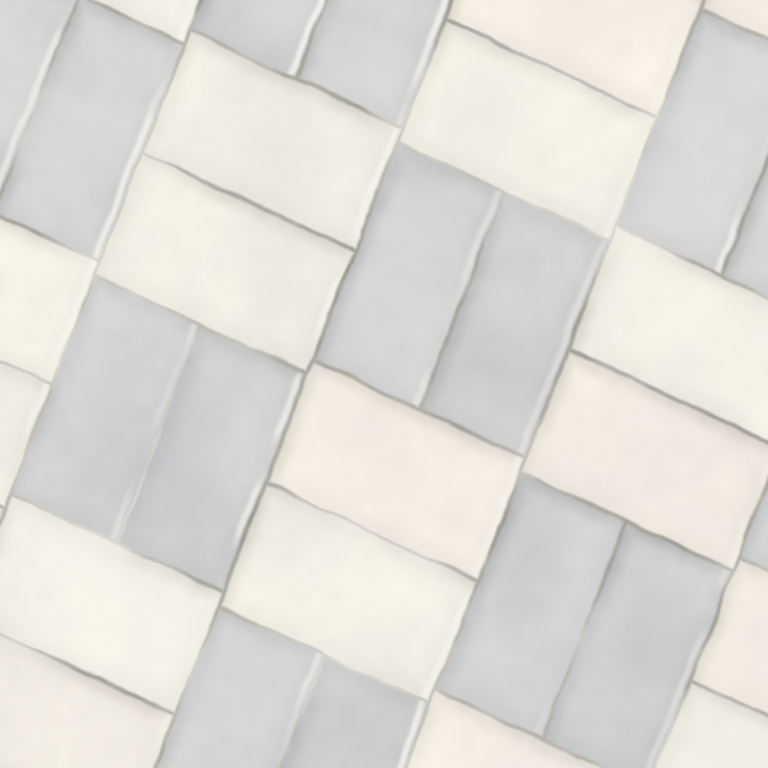
A WebGL 1 fragment shader for this texture:

```glsl
precision highp float;
// Worn basket-weave paving: a slanted lattice of blocks, alternately cream and
// grey, each split into two bricks across or along. Lattice coordinates find the
// brick; edge distances shape joints and pale rims, and noise adds the wear.
uniform vec2 u_resolution;

const vec2 ORIGIN = vec2(0.521, 0.824);
const vec2 STEP_ACROSS = vec2(0.277, -0.128);
const vec2 STEP_DOWN = vec2(-0.117, -0.302);
const float CREAM_BULGE = 0.03;   // cream blocks reach into the grey ones

const vec3 CREAM_LIGHT = vec3(0.975, 0.96, 0.915);
const vec3 CREAM_DULL = vec3(0.925, 0.91, 0.885);
const vec3 GREY_LIGHT = vec3(0.855, 0.858, 0.852);
const vec3 GREY_DARK = vec3(0.79, 0.797, 0.80);
const vec3 JOINT_PALE = vec3(0.85, 0.84, 0.81);
const vec3 JOINT_DARK = vec3(0.61, 0.605, 0.575);
const vec3 RIM = vec3(0.965, 0.96, 0.935);

float hash(vec2 p) {
  return fract(sin(dot(p, vec2(127.1, 311.7))) * 43758.5);
}

float noise(vec2 p) {
  vec2 i = floor(p), f = fract(p);
  f = f * f * (3.0 - 2.0 * f);
  return mix(mix(hash(i), hash(i + vec2(1.0, 0.0)), f.x),
             mix(hash(i + vec2(0.0, 1.0)), hash(i + 1.0), f.x), f.y);
}

float fbm(vec2 p) {
  float sum = 0.0, amp = 0.53;
  for (int i = 0; i < 4; i++) {
    sum += amp * noise(p);
    p = p * 2.03 + 17.3;
    amp *= 0.5;
  }
  return sum;
}

// Solves p = ORIGIN + u * STEP_ACROSS + v * STEP_DOWN for (u, v).
vec2 toLattice(vec2 p) {
  vec2 d = p - ORIGIN, a = STEP_ACROSS, b = STEP_DOWN;
  return vec2(d.x * b.y - d.y * b.x, a.x * d.y - a.y * d.x)
         / (a.x * b.y - a.y * b.x);
}

float isGrey(vec2 cell) {
  return 1.0 - mod(cell.x + cell.y, 2.0);
}

// Soft band of given half width around a distance.
float band(float dist, float centre, float halfWidth) {
  return 1.0 - smoothstep(0.0, halfWidth, abs(dist - centre));
}

vec3 stoneColour(vec2 p, vec2 id, float grey) {
  float tone = hash(id + 4.7);
  float cloud = fbm(p * 8.0 + id * 5.3);
  float mixAmount = clamp(0.45 * tone + 1.5 * cloud - 0.42, 0.0, 1.0);
  vec3 cream = mix(CREAM_DULL, CREAM_LIGHT, mixAmount);
  cream += vec3(0.012, -0.003, -0.012) * (hash(id + 9.1) - 0.4);
  vec3 stone = mix(cream, mix(GREY_DARK, GREY_LIGHT, mixAmount), grey);
  return stone + 0.022 * (fbm(p * 48.0) - 0.5);
}

void main() {
  vec2 p = gl_FragCoord.xy / u_resolution;
  vec2 wobble = vec2(fbm(p * 22.0), fbm(p * 22.0 + 40.0)) - 0.5;
  vec2 uv = toLattice(p + 0.008 * wobble);

  // Block: hand the strips along a grey block's ends to its cream neighbours.
  vec2 cell = floor(uv);
  vec2 local = uv - cell - 0.5;
  if (isGrey(cell) > 0.5 && abs(local.y) > 0.5 - CREAM_BULGE) {
    float side = sign(local.y);
    cell.y += side;
    local.y -= side;
  }
  float grey = isGrey(cell);

  // Brick: grey blocks split across, cream blocks split down.
  vec2 halfSize = mix(vec2(0.5, 0.25 + 0.5 * CREAM_BULGE),
                      vec2(0.25, 0.5 - CREAM_BULGE), grey);
  vec2 splitAxis = vec2(grey, 1.0 - grey);
  vec2 part = (step(0.0, local) * 2.0 - 1.0) * splitAxis;
  vec2 id = cell * 3.0 + part;
  local -= part * halfSize;

  // Distances to the brick sides in canvas units.
  vec2 scale = vec2(length(STEP_ACROSS), length(STEP_DOWN));
  vec2 nearSide = (halfSize + local) * scale;
  vec2 farSide = (halfSize - local) * scale;
  vec2 sides = min(nearSide, farSide);
  float edge = min(sides.x, sides.y);

  // Soiled borders and soft shade, strongest on the shadowed near sides.
  float wear = smoothstep(0.22, 0.72, fbm(p * 7.0 + 3.0));
  float grain = fbm(p * 34.0 + 11.0);
  vec3 colour = stoneColour(p, id, grey);
  float shade = 1.0 - smoothstep(0.0, 0.024, min(nearSide.x, nearSide.y));
  colour -= 0.065 * shade * wear * (0.5 + grain);
  colour -= 0.025 * (1.0 - smoothstep(0.0, 0.035, edge));

  // Broken pale rim along the right-hand side.
  float rim = band(farSide.x, 0.008, 0.008);
  float rimWear = smoothstep(0.3, 0.65, noise(p * 15.0 + id));
  colour = mix(colour, RIM, rim * rimWear * mix(0.4, 0.85, hash(id + 2.3)));

  // Thin joints that fade in and out.
  vec3 joint = mix(JOINT_PALE, JOINT_DARK, wear * (0.55 + 0.6 * grain));
  float width = mix(0.0035, 0.0055, wear);
  colour = mix(colour, joint, 1.0 - smoothstep(0.0, width, edge));

  gl_FragColor = vec4(clamp(colour, 0.0, 1.0), 1.0);
}
```
